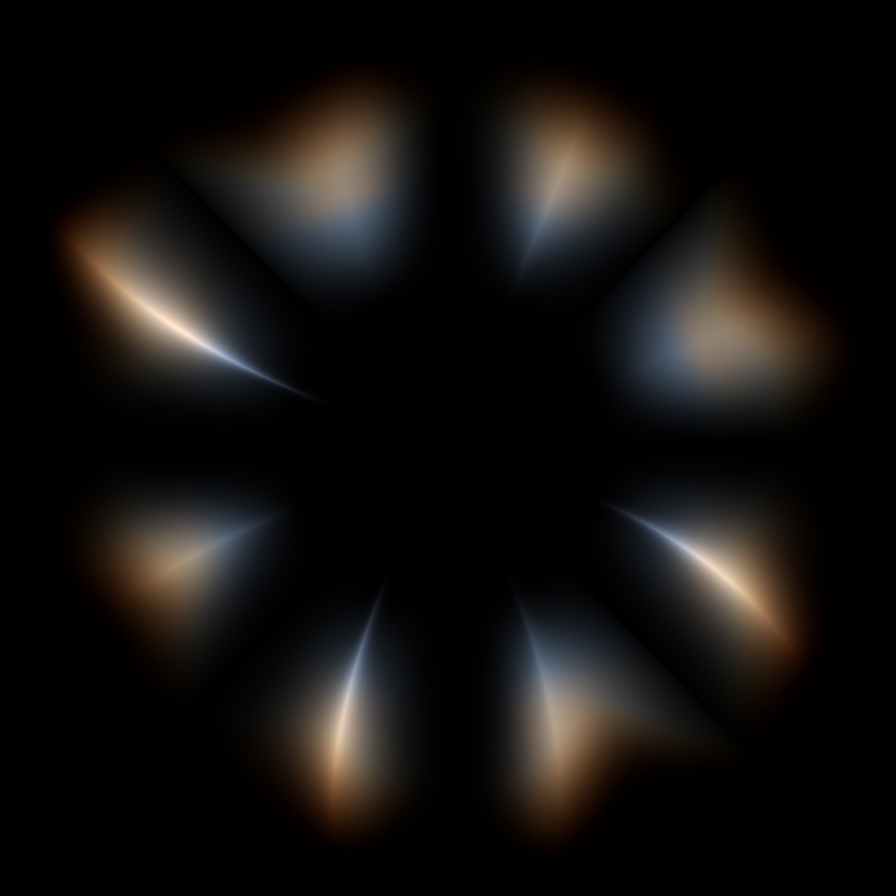
This background is drawn by a Shadertoy shader. Its source:

```glsl
// Eight soft petals of refracted light form a ring on black.
// Each 45 degree sector has a bent bright crest, a broad glow and an uneven rim;
// the colour runs from blue inside to warm outside, with a dispersed rim.

#define SECTORS 8.0
#define AXIS_GAP 1.5       // darkness along the horizontal and vertical
#define DIAGONAL_GAP 0.65  // darkness along the diagonals
#define TURN_RADIUS 0.57   // where blue turns warm
#define RIM_SOFTNESS 0.24  // depth of the outward fade
#define DISPERSION 0.025   // rim offset between red, green and blue
#define BLUE vec3(0.70, 0.85, 1.04)
#define WARM vec3(1.04, 0.93, 0.83)
#define GREY vec3(0.90, 0.90, 0.90)

const float PI = 3.14159;

// Crest: bend, width, inner radius, brightness
const vec4 CREST[8] = vec4[8](
    vec4( 0.00, 0.18, 0.36, 0.12), vec4( 0.00, 0.10, 0.34, 0.32),
    vec4(-0.30, 0.20, 0.34, 0.14), vec4(-0.27, 0.035, 0.25, 0.75),
    vec4( 0.18, 0.10, 0.34, 0.32), vec4( 0.30, 0.035, 0.28, 0.62),
    vec4(-0.32, 0.06, 0.28, 0.28), vec4(-0.42, 0.035, 0.33, 0.68));

// Glow: clockwise spread, counterclockwise spread, brightness
const vec3 GLOW[8] = vec3[8](
    vec3(0.45, 0.50, 0.42), vec3(0.38, 0.30, 0.30),
    vec3(0.40, 0.60, 0.42), vec3(0.36, 0.26, 0.28),
    vec3(0.30, 0.30, 0.30), vec3(0.30, 0.40, 0.28),
    vec3(0.22, 0.60, 0.40), vec3(0.30, 0.40, 0.28));

// Rim radius at four even steps across the sector
const vec4 RIM[8] = vec4[8](
    vec4(0.82, 0.92, 0.85, 0.89), vec4(0.78, 0.87, 0.88, 0.83),
    vec4(0.82, 0.875, 0.855, 0.93), vec4(0.93, 1.00, 0.87, 0.82),
    vec4(0.82, 0.88, 0.83, 0.84), vec4(0.85, 0.87, 0.91, 0.81),
    vec4(0.81, 0.92, 0.84, 0.96), vec4(0.93, 0.93, 0.86, 0.82));

// Smooth rim radius, u runs from 0 to 1 across the sector
float rimRadius(vec4 rim, float u) {
    float a = mix(rim.x, rim.y, smoothstep(0.0, 0.333, u));
    float b = mix(a, rim.z, smoothstep(0.333, 0.667, u));
    return mix(b, rim.w, smoothstep(0.667, 1.0, u));
}

vec3 petal(int id, float u, float r) {
    vec4 crest = CREST[id];
    vec3 glow = GLOW[id];

    // Signed angular distance from the bent crest line
    float reach = r - 0.56;
    float d = u - 0.5 - crest.x * reach * (1.0 + 0.8 * reach);
    float spread = mix(glow.x, glow.y, smoothstep(-0.02, 0.02, d));

    // Thin crest that widens outward, softer on the side with more spread
    float width = crest.y * mix(0.5, 3.0, smoothstep(0.4, 0.85, r)) * spread / 0.3;
    float line = exp(-sqrt(d * d + 0.00002) / width);
    float light = crest.w * line * smoothstep(crest.z, 0.63, r);

    // Broad glow with its own spread on each side
    float body = exp(-d * d / (spread * spread));
    light += glow.z * body * smoothstep(0.34, 0.62, r);
    light *= mix(1.0, 0.75, smoothstep(0.66, 0.85, r));

    // Gaps between sectors: even sectors start on an axis, odd ones end on it
    float window = max(sin(PI * u), 0.0);
    float fromAxis = id % 2 == 0 ? u : 1.0 - u;
    light *= pow(window, mix(AXIS_GAP, DIAGONAL_GAP, fromAxis));

    // Colour-split fade at the rim, crisper toward the gaps
    float softness = RIM_SOFTNESS * mix(0.4, 1.0, window);
    vec3 rim = rimRadius(RIM[id], u) + 0.02 + DISPERSION * vec3(1.0, 0.0, -1.0);
    vec3 fade = 1.0 - smoothstep(rim - softness, rim, vec3(r));

    // Blue inside, warm outside, neutral away from the crest
    float turn = TURN_RADIUS + 0.3 * (u - 0.5) * (u - 0.5);
    float blend = 0.1 - 0.25 * crest.y;
    vec3 outer = mix(WARM, GREY, smoothstep(0.08, 0.35, abs(d)));
    vec3 tint = mix(BLUE, outer, smoothstep(turn - blend, turn + blend, r));
    return tint * light * fade;
}

void mainImage(out vec4 fragColor, in vec2 fragCoord) {
    vec2 p = (2.0 * fragCoord - iResolution.xy) / min(iResolution.x, iResolution.y);
    float r = length(p);

    // Sector number and position inside it
    float turn = r > 0.0 ? fract(atan(p.y, p.x) / (2.0 * PI)) * SECTORS : 0.0;
    int id = int(min(floor(turn), SECTORS - 1.0));

    fragColor = vec4(petal(id, fract(turn), r), 1.0);
}
```
